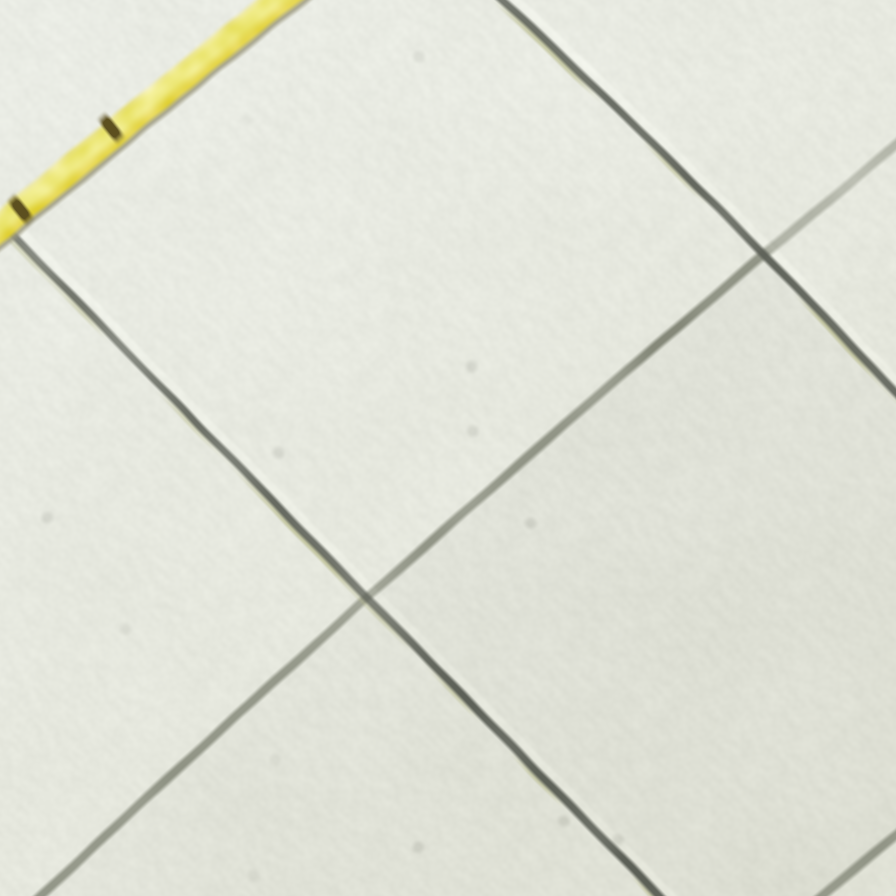
Reproduce this texture procedurally as a WebGL 1 fragment shader.

```glsl
precision highp float;
// Pale floor tiles in a skewed grid with worn grey joints and a notched yellow strip at one corner.

uniform vec2 u_resolution;

vec2 hashGradient(vec2 cell) {
  float angle = 6.2832 * fract(sin(dot(cell, vec2(127.1, 311.7))) * 4375.85);
  return vec2(cos(angle), sin(angle));
}

float gradientNoise(vec2 p) {
  vec2 i = floor(p), f = fract(p);
  vec2 w = f * f * f * (f * (f * 6.0 - 15.0) + 10.0);
  vec2 e = vec2(1.0, 0.0);
  float low = mix(dot(hashGradient(i), f), dot(hashGradient(i + e), f - e), w.x);
  float high = mix(dot(hashGradient(i + e.yx), f - e.yx), dot(hashGradient(i + 1.0), f - 1.0), w.x);
  return mix(low, high, w.y);
}

float fbm(vec2 p) {
  float sum = 0.0, amplitude = 0.5;
  for (int i = 0; i < 4; i++) {
    sum += amplitude * gradientNoise(p);
    p = p * 2.03 + 17.3;
    amplitude *= 0.5;
  }
  return sum;
}

// Soft-edged line: 1 at its centre, 0 beyond the given half width
float joint(float d, float halfWidth, float pixel) {
  return 1.0 - smoothstep(halfWidth * 0.25, halfWidth + 0.5 * pixel, abs(d));
}

void main() {
  vec2 p = gl_FragCoord.xy / u_resolution;
  float pixel = 1.0 / min(u_resolution.x, u_resolution.y);

  // Tile coordinates, gently bent by perspective
  float bend = p.x - 0.853;
  float columnStep = max(0.8, 0.836 - 0.18 * bend * bend);
  float column = (p.y + 1.023 * p.x - 0.7525) / columnStep;
  float rise = p.y - 0.333 - 0.865 * (p.x - 0.41) + 0.061 * (p.x - 0.41) * bend;
  float rowStep = 0.77 - 0.11 * p.x * step(0.0, rise);
  float row = rise / rowStep;
  vec2 tile = floor(vec2(column, row));

  // Glazed surface: broad light, cloudy mottling, streaks and fine grain
  float light = dot(p - 0.5, vec2(-0.5, 0.8));
  vec3 color = vec3(0.892, 0.900, 0.862) + light * vec3(0.028, 0.030, 0.044);
  color += 0.012 * hashGradient(tile + 5.0).x;
  color += fbm(p * 5.0) * vec3(0.026, 0.025, 0.030);
  vec2 streak = vec2(p.x + p.y, p.x - p.y);
  color += 0.020 * gradientNoise(streak * vec2(75.0, 32.0));
  color += 0.012 * gradientNoise(p * 150.0);

  // Sparse faint specks
  vec2 speckCell = floor(p * 9.0);
  vec2 speckOffset = fract(p * 9.0) - 0.5 - 0.3 * hashGradient(speckCell + 31.0);
  float speck = smoothstep(0.75, 0.95, hashGradient(speckCell + 8.0).x);
  color -= 0.07 * speck * (1.0 - smoothstep(0.02, 0.09, length(speckOffset)));

  // Signed distances to the nearest joints, with slight wobble
  float wobble = 0.0014 * gradientNoise(p * 16.0);
  float falling = (column - floor(column + 0.5)) * columnStep / 1.43 + wobble;
  float rising = (row - floor(row + 0.5)) * rowStep / 1.32 - wobble;
  float wear = gradientNoise(p * 11.0 + 4.0);

  // Rising joints: greyer, faint past the last crossing, with one darker stretch
  float stain = exp(-pow((p.x - 0.75) / 0.045, 2.0));
  float strength = mix(0.80, 0.48, smoothstep(0.98, 1.04, column));
  strength = clamp(strength + 0.2 * wear + 0.22 * stain, 0.0, 1.0);
  float risingMask = joint(rising, 0.0075 + 0.001 * wear, pixel) * (1.0 - step(0.5, row));
  color = mix(color, vec3(0.52, 0.535, 0.475), risingMask * strength);

  // Falling joints: darker, with a pale rim above and a yellow-green stain below
  color += 0.028 * joint(falling - 0.010, 0.006, pixel);
  float greenish = smoothstep(-0.1, 0.35, gradientNoise(p * 9.0 + 12.0));
  color = mix(color, vec3(0.70, 0.71, 0.50), 0.6 * greenish * joint(falling + 0.005, 0.005, pixel));
  float depth = clamp(0.86 + 0.15 * (p.x - p.y) + 0.2 * wear, 0.0, 1.0);
  float fallingMask = joint(falling, 0.0062 + 0.001 * (p.x - p.y), pixel);
  color = mix(color, vec3(0.36, 0.375, 0.34), fallingMask * depth);

  // Yellow strip along the upper row edge, shaded underneath
  float strip = (row - 1.0) * rowStep / 1.30 + 0.002 * gradientNoise(p * 22.0);
  color = mix(color, vec3(0.60, 0.59, 0.49), 0.8 * joint(strip, 0.0085, pixel));
  float soft = 0.0025 + pixel;
  float stripMask = smoothstep(-soft, soft, strip) * (1.0 - smoothstep(0.031 - soft, 0.031 + soft, strip));
  vec3 yellow = mix(vec3(0.90, 0.84, 0.30), vec3(0.93, 0.91, 0.48), smoothstep(0.002, 0.015, strip));
  yellow = mix(yellow, vec3(0.93, 0.91, 0.66), smoothstep(0.022, 0.033, strip));
  yellow += gradientNoise(p * 45.0) * vec3(0.05, 0.06, 0.22);
  color = mix(color, yellow, stripMask);

  // Dark notches cut across the strip
  for (int i = 0; i < 2; i++) {
    vec2 q = p - vec2(0.023, 0.766) - float(i) * vec2(0.101, 0.091);
    vec2 local = vec2(dot(q, vec2(0.70, -0.71)), dot(q, vec2(0.71, 0.70)));
    float notch = joint(local.x, 0.021, pixel) * joint(local.y + 0.1 * local.x, 0.0085, pixel);
    color = mix(color, vec3(0.36, 0.31, 0.12), min(1.0, 1.3 * notch));
  }

  gl_FragColor = vec4(clamp(color, 0.0, 1.0), 1.0);
}
```
